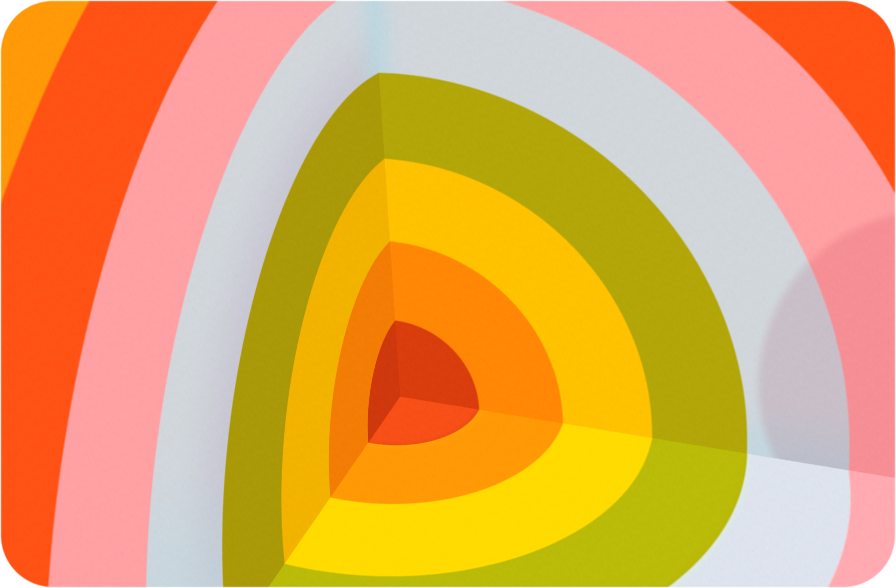
Give the GLSL for this background, as a WebGL 1 fragment shader.

```glsl
precision highp float;
// Concentric painted bands wrapped around the inner corner of three planes.
// Each plane is mapped to flat coordinates by a small perspective transform,
// where the bands are rounded rings; light, creases and grain follow.

uniform vec2 u_resolution;

#define CORNER vec2(0.6806, 0.3254)
#define AXIS_UP vec2(-0.0083, 0.1268)
#define AXIS_RIGHT vec2(0.1304, -0.0214)
#define AXIS_LEFT vec2(-0.0498, -0.0720)
#define DEPTH_UP 0.020
#define DEPTH_RIGHT 0.029
#define DEPTH_LEFT 0.080
#define ROUNDNESS 2.1
#define FRAME_RADIUS 0.09
#define GRAIN 0.012

float cross2(vec2 a, vec2 b) { return a.x * b.y - a.y * b.x; }

// Ring radius (x) and coverage (y) of the plane spanned by two axes.
vec2 plane(vec2 p, vec2 a, vec2 b, vec2 depth, float soft) {
  vec2 uv = vec2(cross2(p, b), cross2(a, p)) / cross2(a, b);
  float cover = smoothstep(-soft, soft, min(uv.x, uv.y));
  uv = abs(uv);
  float norm = pow(pow(uv.x, ROUNDNESS) + pow(uv.y, ROUNDNESS), 1.0 / ROUNDNESS);
  return vec2(norm / (1.0 + dot(depth, uv)), cover);
}

// Paint colour for a ring radius, from the centre outward.
vec3 paint(float r, float soft) {
  vec3 c = vec3(0.85, 0.24, 0.05);
  c = mix(c, vec3(1.00, 0.53, 0.02), smoothstep(-soft, soft, r - 1.0));
  c = mix(c, vec3(1.00, 0.76, 0.00), smoothstep(-soft, soft, r - 2.0));
  c = mix(c, vec3(0.70, 0.65, 0.03), smoothstep(-soft, soft, r - 3.0));
  c = mix(c, vec3(0.82, 0.84, 0.86), smoothstep(-soft, soft, r - 4.0));
  c = mix(c, vec3(1.00, 0.63, 0.64), smoothstep(-soft, soft, r - 5.0));
  c = mix(c, vec3(1.00, 0.32, 0.08), smoothstep(-soft, soft, r - 6.0));
  return mix(c, vec3(1.00, 0.60, 0.03), smoothstep(-soft, soft, r - 7.0));
}

// Soft glow along a ray leaving the corner.
float crease(vec2 p, vec2 axis, float width) {
  float away = cross2(normalize(axis), p) / width;
  return exp(-away * away) * step(0.0, dot(p, axis));
}

// Fine layered sines, like the tooth of plaster.
float plaster(vec2 p) {
  float sum = 0.0;
  for (int i = 0; i < 4; i++) {
    p = mat2(0.8, 0.6, -0.6, 0.8) * p * 1.35 + 1.7;
    sum += sin(p.x + 1.8 * sin(p.y)) * sin(p.y + 1.3 * sin(p.x * 0.7));
  }
  return sum * 0.25;
}

float roundedBox(vec2 p, vec2 halfSize, float radius) {
  vec2 d = abs(p) - halfSize + radius;
  return length(max(d, 0.0)) + min(max(d.x, d.y), 0.0) - radius;
}

void main() {
  vec2 q = gl_FragCoord.xy / u_resolution.y;
  vec2 p = q - CORNER;
  float pixel = 1.0 / u_resolution.y;
  float soft = 8.0 * pixel;

  // Three planes meeting at the corner
  vec2 right = plane(p, AXIS_UP, AXIS_RIGHT, vec2(DEPTH_UP, DEPTH_RIGHT), soft);
  vec2 left = plane(p, AXIS_UP, AXIS_LEFT, vec2(DEPTH_UP, DEPTH_LEFT), soft);
  vec2 ground = plane(p, AXIS_RIGHT, AXIS_LEFT, vec2(DEPTH_RIGHT, DEPTH_LEFT), soft);
  vec3 cover = vec3(right.y, left.y, ground.y);
  cover /= max(cover.x + cover.y + cover.z, 0.001);
  float r = dot(cover, vec3(right.x, left.x, ground.x));
  vec3 color = paint(r, soft);

  // Light on each plane
  vec3 leftLight = mix(vec3(0.95, 0.92, 0.95), vec3(1.0), smoothstep(3.8, 4.8, r));
  vec3 groundLight = mix(vec3(1.14, 1.30, 1.80), vec3(1.04, 1.13, 1.05),
                         smoothstep(0.9, 1.1, r));
  groundLight = mix(groundLight, vec3(1.06, 1.06, 1.08), smoothstep(3.9, 4.1, r));
  color *= cover.x + cover.y * leftLight + cover.z * groundLight;

  // Cool reflections on the pale band
  float pale = smoothstep(-soft, soft, r - 4.0) * smoothstep(-soft, soft, 5.0 - r);
  float cool = crease(p, AXIS_UP, 0.025)
             + 0.8 * cover.x * crease(p, AXIS_RIGHT, 0.06)
             + 0.5 * cover.y * smoothstep(0.25, 0.0, q.y);
  color = mix(color, vec3(0.73, 0.84, 0.88), pale * min(cool, 1.0) * 0.75);

  // Rounded shadow on the right wall
  float shade = smoothstep(0.012, -0.012, length(q - vec2(1.587, 0.345)) - 0.297);
  color *= mix(vec3(1.0), vec3(0.96, 0.89, 0.91), shade * cover.x);

  color += GRAIN * plaster(q * 190.0);

  // White rounded frame
  vec2 halfSize = 0.5 * u_resolution / u_resolution.y;
  float edge = roundedBox(q - halfSize, halfSize, FRAME_RADIUS);
  color = mix(color, vec3(1.0), smoothstep(-pixel, pixel, edge + pixel));
  gl_FragColor = vec4(clamp(color, 0.0, 1.0), 1.0);
}
```
